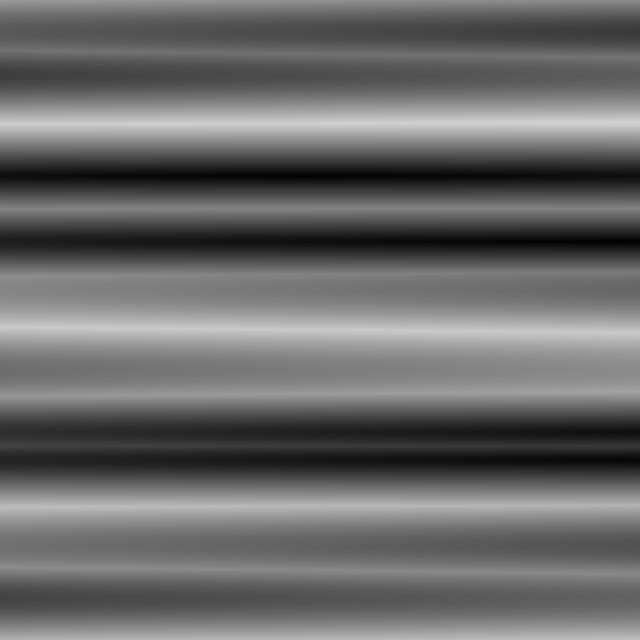
Write a WebGL 1 fragment shader that draws this texture.

```glsl
precision highp float;
// Soft horizontal grey bands with fine bright creases between them.
// Cellular noise stretched far along x: each row holds one scattered seed, and
// the grey is the distance to the nearest seed, so ridges form between rows.
uniform vec2 u_resolution;

// Vertical place of a row's seed, in rows; odd and even rows wander differently.
float seedHeight(float row) {
  float evenShift = 0.12 - 0.12 * cos(1.5708 * row);
  float oddShift = 0.4 * cos(0.85 * (row - 4.0));
  return row + 0.5 + mix(evenShift, oddShift, mod(row, 2.0));
}

// Sideways distance of a row's seed from the canvas centre: sets valley depth.
float seedReach(float row) {
  return 0.21 + 0.25 * sin(1.5708 * row + 0.7854) - 0.1 * cos(0.6 * row);
}

// Most seeds lie to the right; every fourth row has its seed to the left.
float seedSide(float row) {
  return abs(mod(row, 4.0) - 1.0) < 0.5 ? -1.0 : 1.0;
}

// Distance to the nearest seed among the neighbouring rows.
float nearestSeed(vec2 point) {
  float nearest = 10.0;
  float home = floor(point.y);
  for (int k = -2; k <= 2; k++) {
    float row = home + float(k);
    vec2 seed = vec2(seedSide(row) * seedReach(row), seedHeight(row));
    nearest = min(nearest, distance(point, seed));
  }
  return nearest;
}

void main() {
  vec2 uv = gl_FragCoord.xy / u_resolution;
  // Ten rows counted from the top, with x strongly compressed.
  vec2 point = vec2((uv.x - 0.5) * 0.12, (1.0 - uv.y) * 9.97);
  float grey = clamp(nearestSeed(point), 0.0, 1.0);
  gl_FragColor = vec4(vec3(grey), 1.0);
}
```
